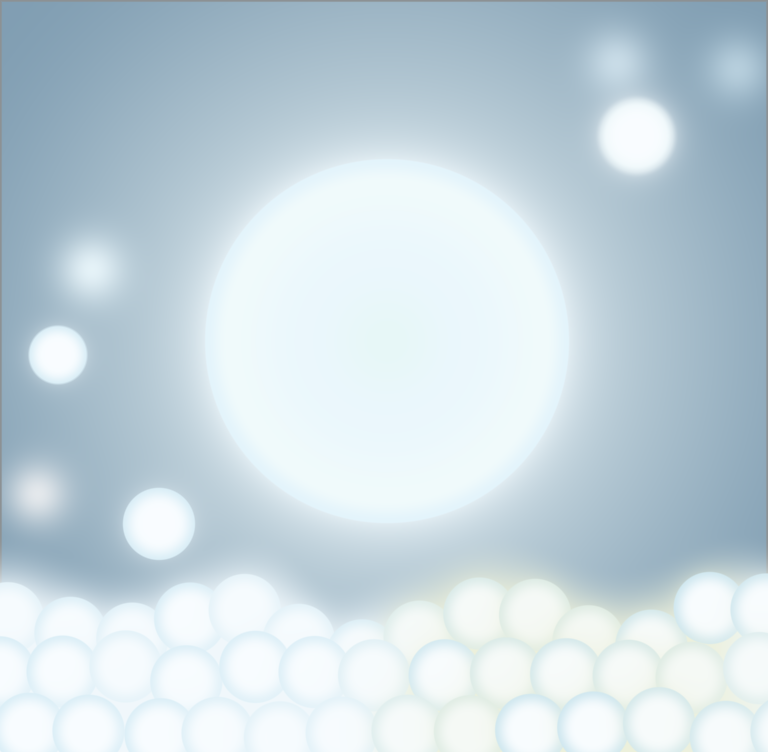
Give the GLSL for this background, as a Shadertoy shader.

```glsl
const float TAU = 6.2831853;
const vec3 WHITE = vec3(0.975, 0.99, 1.0);
const vec3 ICE_RIM = vec3(0.85, 0.93, 0.965);
const vec3 LEMON = vec3(0.925, 0.94, 0.86);

float hash(vec2 cell) {
    return fract(sin(dot(cell, vec2(127.1, 311.7))) * 4375.85);
}

float bell(float x, float width) {
    return exp(-x * x / (width * width));
}

float disc(float dist, float radius, float blur) {
    return 1.0 - smoothstep(radius - blur, radius + blur, dist);
}

// Light that fades outside a round edge
vec3 addHalo(vec3 col, float edgeDist, float width, vec3 tint, float strength) {
    return mix(col, tint, strength * exp(-max(edgeDist, 0.0) / width));
}

// Pearl with a bright core, a cool rim and a surrounding halo
vec3 addPearl(vec3 col, vec2 p, vec2 center, float radius, float blur,
              vec3 core, vec3 rim, vec3 haloTint, float haloStrength) {
    float dist = length(p - center);
    col = addHalo(col, dist - radius, radius * 0.3, haloTint, haloStrength);
    float edge = smoothstep(0.35, 1.05, dist / radius);
    return mix(col, mix(core, rim, edge * edge), disc(dist, radius, blur));
}

vec3 addBlurredLight(vec3 col, vec2 p, vec2 center, float width, vec3 tint, float strength) {
    return mix(col, tint, strength * bell(length(p - center), width));
}

vec3 backdrop(vec2 p, vec2 center, float radius) {
    float dist = length(p - center);
    vec3 col = mix(vec3(0.70, 0.78, 0.825), vec3(0.505, 0.62, 0.70), smoothstep(0.24, 0.66, dist));
    return addHalo(col, dist - radius, 0.042, vec3(0.93, 0.965, 0.98), 0.78);
}

vec3 addMoon(vec3 col, vec2 p, vec2 center, float radius, float pixel) {
    float t = length(p - center) / radius;
    vec3 body = mix(vec3(0.905, 0.967, 0.967), vec3(0.92, 0.97, 0.99), smoothstep(0.0, 0.45, t));
    body = mix(body, vec3(0.94, 0.98, 0.985), smoothstep(0.45, 0.85, t));
    body = mix(body, vec3(0.89, 0.955, 0.985), smoothstep(0.88, 1.0, t));
    return mix(col, body, disc(t * radius, radius, pixel));
}

vec3 addFloatingLights(vec3 col, vec2 p, float pixel) {
    col = addBlurredLight(col, p, vec2(0.803, 0.897), 0.042, vec3(0.83, 0.90, 0.94), 0.8);
    col = addBlurredLight(col, p, vec2(0.960, 0.889), 0.042, vec3(0.76, 0.85, 0.90), 0.8);
    col = addBlurredLight(col, p, vec2(0.120, 0.628), 0.043, vec3(0.91, 0.96, 0.98), 0.95);
    col = addBlurredLight(col, p, vec2(0.049, 0.336), 0.040, vec3(0.92, 0.93, 0.94), 0.92);
    col = addPearl(col, p, vec2(0.829, 0.802), 0.047, 0.008, WHITE, vec3(0.93, 0.97, 0.98), WHITE, 0.5);
    col = addPearl(col, p, vec2(0.0755, 0.517), 0.038, pixel * 1.5, WHITE, ICE_RIM, WHITE, 0.25);
    return addPearl(col, p, vec2(0.207, 0.297), 0.047, pixel, WHITE, ICE_RIM, WHITE, 0.25);
}

// Height of the topmost row of pearls
float pileHeight(float x) {
    return 0.163 + 0.022 * cos(TAU * x / 0.322) - 0.03 * bell(x - 0.43, 0.05);
}

vec3 pileTint(float x) {
    float lemonShare = smoothstep(0.46, 0.58, x) * (1.0 - 0.6 * smoothstep(0.9, 1.0, x));
    return mix(vec3(0.94, 0.97, 0.985), LEMON, lemonShare);
}

vec3 addPile(vec3 col, vec2 p, float pixel) {
    // Mist behind the pearls
    float top = pileHeight(p.x);
    col = mix(col, pileTint(p.x), 1.0 - smoothstep(top - 0.02, top + 0.10, p.y));

    // Three overlapping rows, back to front
    for (int row = 0; row < 3; row++) {
        float depth = float(row);
        float spacing = row == 0 ? 0.0755 : 0.082;
        float start = row == 0 ? 0.016 : (row == 1 ? 0.0 : 0.039);
        for (int i = 0; i < 14; i++) {
            vec2 cell = vec2(float(i), depth);
            float x = start + spacing * cell.x + 0.012 * (hash(cell) - 0.5);
            float y = row == 0 ? pileHeight(x) : (row == 1 ? 0.102 : 0.03);
            y += 0.022 * (hash(cell + 31.0) - 0.5);
            float clarity = 0.4 + 0.6 * hash(cell + 57.0);
            vec3 tint = pileTint(x);
            vec3 core = mix(tint, WHITE, 0.55 + 0.45 * clarity);
            vec3 rim = mix(tint, mix(ICE_RIM, vec3(0.81, 0.905, 0.94), smoothstep(0.4, 0.7, x)), clarity);
            col = addPearl(col, p, vec2(x, y), 0.047, pixel, core, rim, tint, 0.3);
        }
    }
    return col;
}

void mainImage(out vec4 fragColor, in vec2 fragCoord) {
    vec2 p = fragCoord / iResolution.x;
    float height = iResolution.y / iResolution.x;
    float pixel = 1.0 / iResolution.x;
    vec2 moonCenter = vec2(0.504, 0.535);
    float moonRadius = 0.237;

    vec3 col = backdrop(p, moonCenter, moonRadius);
    col = addMoon(col, p, moonCenter, moonRadius, pixel);
    col = addFloatingLights(col, p, pixel);

    // Thin grey frame on the sides and top
    float border = min(min(p.x, 1.0 - p.x), height - p.y);
    col = mix(col, vec3(0.55, 0.57, 0.58), 1.0 - smoothstep(0.001, 0.0035, border));

    col = addPile(col, p, pixel);
    fragColor = vec4(col, 1.0);
}
```
